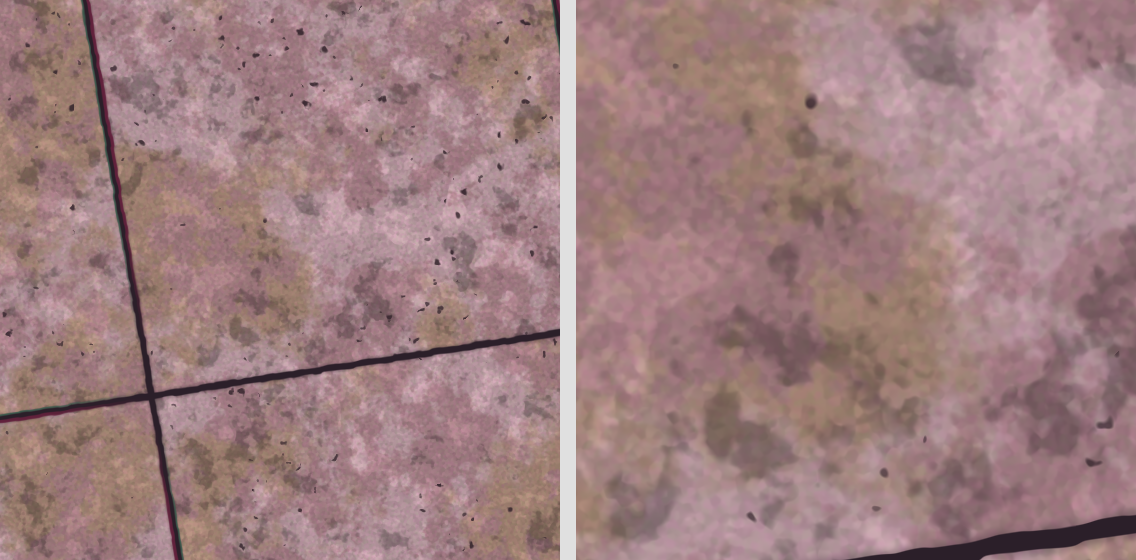
Left: the whole. Right: its middle third, enlarged.
This texture is drawn by a Shadertoy shader. Its source:

```glsl
vec2 hash22(vec2 p) {
    vec3 q = fract(p.xyx * vec3(0.1031, 0.1030, 0.0973));
    q += dot(q, q.yzx + 33.33);
    return fract((q.xx + q.yz) * q.zy);
}

// Smooth cellular noise: random cell values blended by distance
float cellNoise(vec2 p) {
    vec2 cell = floor(p), f = p - cell;
    float total = 0.0, weights = 0.0;
    for (int j = -1; j <= 1; j++)
    for (int i = -1; i <= 1; i++) {
        vec2 o = vec2(i, j);
        vec2 toPoint = o + hash22(cell + o) - f;
        float w = exp(-5.0 * dot(toPoint, toPoint));
        total += w * hash22(cell + o + 71.7).x;
        weights += w;
    }
    return total / weights;
}

float layered(vec2 p, int octaves, float gain) {
    float total = 0.0, weights = 0.0, amp = 1.0;
    for (int i = 0; i < octaves; i++) {
        total += amp * cellNoise(p);
        weights += amp;
        amp *= gain;
        p = mat2(1.6, 1.2, -1.2, 1.6) * p + 17.3;
    }
    return total / weights;
}

float glow(vec2 p, vec2 center, float tightness) {
    vec2 d = p - center;
    return exp(-tightness * dot(d, d));
}

float softBand(float d, float halfWidth) {
    return 1.0 - smoothstep(0.3 * halfWidth, halfWidth, abs(d));
}

// Sparse round holes, one candidate per cell
float pits(vec2 p, float density) {
    vec2 cell = floor(p), f = p - cell;
    float depth = 0.0;
    for (int j = -1; j <= 1; j++)
    for (int i = -1; i <= 1; i++) {
        vec2 o = vec2(i, j);
        vec2 traits = hash22(cell + o + 19.0);
        float radius = 0.09 + 0.15 * traits.y * traits.y;
        float d = length(o + hash22(cell + o) - f);
        float hole = 1.0 - smoothstep(radius * 0.5, radius * 1.4, d);
        depth = max(depth, hole * step(traits.x, density) * (0.5 + 0.5 * traits.y));
    }
    return depth;
}

// Dark groove with a crimson and a green side; the sign of fringe swaps them
vec3 addJoint(vec3 color, float d, float halfWidth, float fringe, float px) {
    vec3 groove = vec3(0.17, 0.12, 0.16);
    vec3 crimson = vec3(0.40, 0.13, 0.24);
    vec3 green = vec3(0.24, 0.35, 0.30);
    float side = fringe < 0.0 ? -d : d;
    float strength = abs(fringe);
    color = mix(color, groove, 0.3 * softBand(d, halfWidth * 2.2));
    color = mix(color, green, strength * softBand(side + halfWidth, halfWidth * 0.8));
    color = mix(color, groove, 1.0 - smoothstep(halfWidth - px, halfWidth + px, abs(d)));
    return mix(color, crimson, 0.9 * strength * softBand(side - halfWidth * 0.75, halfWidth * 0.8));
}

vec3 stone(vec2 p, vec2 tile) {
    vec3 pink = vec3(0.69, 0.57, 0.60);
    vec3 tan_ = vec3(0.61, 0.49, 0.43);
    vec3 mauve = vec3(0.60, 0.45, 0.48);
    vec2 q = p + tile * 5.3;

    // Broad warm and cool clouds
    float warmth = layered(q * 4.0, 6, 0.68) + 0.12 * glow(p, vec2(0.42, 0.72), 9.0)
        + 0.16 * glow(p, vec2(0.05, 0.80), 60.0) + 0.10 * glow(p, vec2(0.08, 0.08), 30.0)
        - 0.10 * glow(p, vec2(0.88, 0.75), 10.0) - 0.08 * glow(p, vec2(0.08, 0.40), 25.0);
    vec3 color = mix(pink, tan_, smoothstep(0.43, 0.61, warmth));
    float mottle = layered(q * 11.0 + 31.0, 5, 0.75);
    color = mix(color, mauve, 0.85 * smoothstep(0.44, 0.60, mottle));

    // Stains, pale flecks and fine grain
    float stain = layered(q * 21.0 + 57.0, 4, 0.7);
    color *= 1.0 - 0.24 * smoothstep(0.57, 0.74, stain);
    color *= 1.0 + 0.13 * (1.0 - smoothstep(0.28, 0.43, stain));
    vec2 grain = vec2(cellNoise(p * 210.0), cellNoise(p * 240.0 + 90.0)) - 0.5;
    color *= 1.0 + 0.13 * grain.x + 0.05 * vec3(grain.y, -grain.y, grain.y);

    // Clustered pits with ragged outlines
    vec2 ragged = vec2(cellNoise(p * 110.0), cellNoise(p * 110.0 + 40.0)) - 0.5;
    float cluster = smoothstep(0.48, 0.78, cellNoise(q * 7.0 + 8.0));
    float hole = pits((q + 0.009 * ragged) * 42.0, 0.015 + 0.22 * cluster);
    return mix(color, vec3(0.20, 0.14, 0.17), 0.9 * hole);
}

void mainImage(out vec4 fragColor, in vec2 fragCoord) {
    vec2 p = fragCoord / iResolution.xy;
    float px = 1.0 / iResolution.y;

    // Tilted square grid, with one crossing in view
    float pitch = 0.84;
    vec2 r = p - vec2(0.271, 0.293);
    vec2 grid = vec2(r.x + 0.168 * r.y, r.y - 0.155 * r.x) / pitch;
    vec2 edge = (fract(grid + 0.5) - 0.5) * pitch * 0.986;
    edge += 0.003 * (vec2(cellNoise(p * 65.0), cellNoise(p * 65.0 + 23.0)) - 0.5);

    vec3 color = stone(p, floor(grid));
    float uprightFringe = smoothstep(0.35, 0.65, p.y) - 1.0 + smoothstep(0.05, 0.25, p.y);
    float levelFringe = smoothstep(0.05, 0.28, p.x) - 1.0;
    color = addJoint(color, edge.x, 0.0055, uprightFringe, px);
    color = addJoint(color, edge.y, 0.0058, levelFringe, px);
    fragColor = vec4(color, 1.0);
}
```
